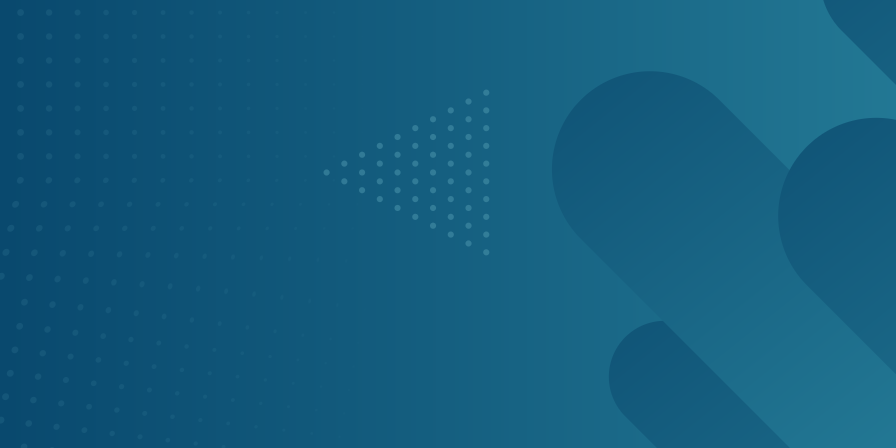
Reproduce this background procedurally as a Shadertoy shader.

```glsl
#define DEEP_BLUE vec3(0.035, 0.285, 0.430)
#define MID_BLUE vec3(0.082, 0.373, 0.502)
#define LIGHT_TEAL vec3(0.135, 0.470, 0.580)
#define PILL_DARK vec3(0.065, 0.335, 0.470)
#define DOT_COLOR vec3(0.300, 0.590, 0.680)
#define TRIANGLE_TIP vec2(0.729, 0.615)
#define TRIANGLE_STEP 0.0396
#define TRIANGLE_COLUMNS 10.0
#define FIELD_STEP vec2(0.0636, 0.0535)
#define FIELD_WIDTH 0.82

// Coverage of a shape from its signed distance, one pixel soft
float coverage(float dist) {
    return clamp(0.5 - dist * iResolution.y, 0.0, 1.0);
}

// Rounded bar running from its centre to the lower right without end
float pillDistance(vec2 p, vec2 centre, float radius) {
    vec2 axis = normalize(vec2(1.0, -1.0));
    vec2 q = p - centre;
    return length(q - axis * max(dot(q, axis), 0.0)) - radius;
}

void addPill(inout vec3 color, vec2 p, vec2 centre, float radius) {
    vec2 shadeAxis = normalize(vec2(0.8, -1.0));
    float shade = (dot(p - centre, shadeAxis) + radius) / 1.05;
    vec3 pillColor = mix(PILL_DARK, LIGHT_TEAL, clamp(shade, 0.0, 1.0));
    color = mix(color, pillColor, coverage(pillDistance(p, centre, radius)));
}

// Triangle of dots: column k holds k + 1 dots centred on the tip
float triangleDots(vec2 p) {
    vec2 q = (p - TRIANGLE_TIP) / TRIANGLE_STEP;
    float column = clamp(floor(q.x + 0.5), 0.0, TRIANGLE_COLUMNS - 1.0);
    float halfHeight = 0.5 * column;
    float row = clamp(floor(q.y + halfHeight + 0.5), 0.0, column);
    vec2 offset = q - vec2(column, row - halfHeight);
    return coverage(length(offset) * TRIANGLE_STEP - 0.0068);
}

// Bent lattice of dots that shrink and fade to the right
float fieldDots(vec2 p) {
    float depth = 1.0 - p.y;
    float sag = 0.12 * p.x * smoothstep(0.5, 0.78, depth);
    float lean = 0.2 * max(depth - 0.4, 0.0);
    vec2 q = vec2(p.x - 0.046 + lean, depth - 0.028 - sag);
    vec2 offset = (fract(q / FIELD_STEP + 0.5) - 0.5) * FIELD_STEP;
    float fade = clamp(1.0 - p.x / FIELD_WIDTH, 0.0, 1.0);
    float radius = mix(0.002, 0.0078, fade);
    return coverage(length(offset) - radius) * sqrt(fade);
}

void mainImage(out vec4 fragColor, in vec2 fragCoord) {
    vec2 p = fragCoord / iResolution.y;
    float across = fragCoord.x / iResolution.x;

    // Horizontal backdrop gradient
    vec3 color = mix(DEEP_BLUE, MID_BLUE, min(across * 2.0, 1.0));
    color = mix(color, LIGHT_TEAL, max(across * 2.0 - 1.0, 0.0));

    // Dot patterns
    color = mix(color, DOT_COLOR, 0.17 * fieldDots(p));
    color = mix(color, DOT_COLOR, 0.52 * triangleDots(p));

    // Diagonal bars, back to front
    addPill(color, p, vec2(1.484, 0.159), 0.125);
    addPill(color, p, vec2(1.451, 0.622), 0.219);
    addPill(color, p, vec2(1.956, 0.518), 0.219);
    addPill(color, p, vec2(1.992, 1.046), 0.161);

    fragColor = vec4(color, 1.0);
}
```
